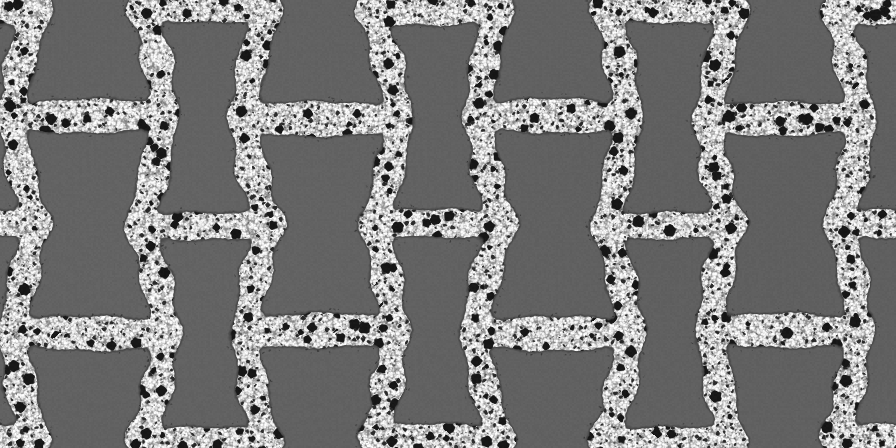
Write a WebGL 1 fragment shader that draws this pattern.

```glsl
precision highp float;
// Speckled re-entrant honeycomb lattice on a flat grey ground.

uniform vec2 u_resolution;

// Lengths are fractions of the canvas height.
const float PI = 3.14159265;
const vec2 PERIOD = vec2(0.518, 0.479);
const vec2 CELL_CENTER = vec2(0.198, 0.259);
const float LONG_BAR = 0.167;       // half length of the wide bars
const float SHORT_BAR = 0.141;      // half length of the offset bars
const float BAR_END = 0.0235;       // half thickness where bars meet struts
const float LONG_BAR_MID = 0.038;
const float SHORT_BAR_MID = 0.030;
const float STRUT_WIDTH = 0.0315;   // mean half thickness
const float STRUT_NECKING = 0.0055;
const float STRUT_BOW = 0.008;
const float FILLET = 0.016;
const float GROUND = 0.38;
const float PAINT = 0.97;
const float PAINT_SHADE = 0.56;
const float INK = 0.09;
const float GRAIN = 0.02;

float hash(vec2 p) {
  return fract(sin(dot(p, vec2(127.1, 311.7))) * 43758.5453);
}

vec2 hash2(vec2 p) {
  return vec2(hash(p), hash(p + 57.3));
}

float smoothMin(float a, float b, float k) {
  float h = max(k - abs(a - b), 0.0) / k;
  return min(a, b) - 0.25 * h * h * k;
}

// Slow drift makes each repeat differ; quick ripples roughen the outline.
vec2 wobble(vec2 p) {
  vec2 drift = sin(p.yx * vec2(8.3, 6.7) + 2.0 * sin(p * 5.1) + vec2(1.0, 4.0));
  vec2 ripple = sin(p.yx * vec2(61.0, 53.0) + 1.7 * sin(p * 37.0));
  return p + 0.004 * drift + 0.0022 * ripple;
}

// Signed distance to the lattice, folded into one quarter of a repeat.
float lattice(vec2 p) {
  vec2 q = abs(mod(p - CELL_CENTER + 0.5 * PERIOD, PERIOD) - 0.5 * PERIOD);
  vec2 corner = 0.5 * PERIOD;
  vec2 a = vec2(LONG_BAR, 0.0);
  vec2 b = vec2(corner.x - SHORT_BAR, corner.y);
  float t = clamp(dot(q - a, b - a) / dot(b - a, b - a), 0.0, 1.0);
  vec2 axis = mix(a, b, t) + vec2(STRUT_BOW * sin(PI * t), 0.0);
  float strut = length(q - axis) - STRUT_WIDTH - STRUT_NECKING * cos(4.0 * PI * t);

  float u = q.x / LONG_BAR;
  float longBar = max(q.y - mix(LONG_BAR_MID, BAR_END, min(u * u, 1.0)), q.x - LONG_BAR);
  vec2 r = corner - q;
  float v = r.x / SHORT_BAR;
  float shortBar = max(r.y - mix(SHORT_BAR_MID, BAR_END, min(v * v, 1.0)), r.x - SHORT_BAR);
  return smoothMin(strut, min(longBar, shortBar), FILLET);
}

// Coverage of round spots scattered one per grid cell.
float spots(vec2 p, float size, float density, vec2 radius, float aa) {
  vec2 id = floor(p / size);
  float d = 1.0;
  for (int j = -1; j <= 1; j++) {
    for (int i = -1; i <= 1; i++) {
      vec2 c = id + vec2(float(i), float(j));
      float h = hash(c + 19.7);
      float r = mix(radius.x, radius.y, hash(c + 83.1));
      float spot = length(p - (c + hash2(c)) * size) - r;
      d = min(d, h < density ? spot : 1.0);
    }
  }
  return 1.0 - smoothstep(-aa, aa, d);
}

// Cellular noise: distance to the nearest scattered point.
float cellular(vec2 p) {
  vec2 id = floor(p);
  float d = 2.0;
  for (int j = -1; j <= 1; j++) {
    for (int i = -1; i <= 1; i++) {
      vec2 c = id + vec2(float(i), float(j));
      d = min(d, length(c + hash2(c) - p));
    }
  }
  return d;
}

void main() {
  vec2 p = gl_FragCoord.xy / u_resolution.y;
  float aa = 0.75 / u_resolution.y;
  float d = lattice(wobble(p));
  d += 0.004 * (cellular(p * 75.0) - 0.45);
  float inside = 1.0 - smoothstep(-aa, aa, d);

  // Mottled paint.
  float mottle = 0.6 * cellular(p * 85.0) + 0.5 * cellular(p * 170.0 + 31.0);
  float paint = mix(PAINT, PAINT_SHADE, smoothstep(0.25, 0.85, mottle));
  paint += 0.1 * (hash(floor(p * 300.0)) - 0.5);

  // Ink spots in three sizes, with slightly ragged rims.
  vec2 s = p + 0.0012 * sin(p.yx * 410.0 + 2.0 * sin(p * 190.0));
  float cluster = 0.12 * sin(p.x * 17.0 + 2.0 * sin(p.y * 11.0));
  float ink = spots(s, 0.036, 0.52 + cluster, vec2(0.005, 0.0135), aa);
  ink = max(ink, 0.9 * spots(s + 3.1, 0.016, 0.5, vec2(0.002, 0.0052), aa));
  ink = max(ink, 0.55 * spots(s + 7.7, 0.009, 0.4, vec2(0.001, 0.0028), aa));
  paint = mix(paint, INK, ink);

  // Ground with a dark fringe and stray specks beside the lattice.
  float ground = GROUND + 0.008 * sin(p.x * 2.3 + 0.6) * sin(p.y * 3.1);
  float fringe = 1.0 - smoothstep(0.0, 0.007, d);
  float specks = spots(s + 1.3, 0.012, 0.3, vec2(0.001, 0.0026), aa);
  specks *= 1.0 - smoothstep(0.004, 0.018, d);
  ground = mix(ground, INK, max(0.4 * fringe, 0.6 * specks));

  float tone = mix(ground, paint, inside) + GRAIN * (hash(floor(p * 256.0) + 5.0) - 0.5);
  gl_FragColor = vec4(vec3(tone), 1.0);
}
```
